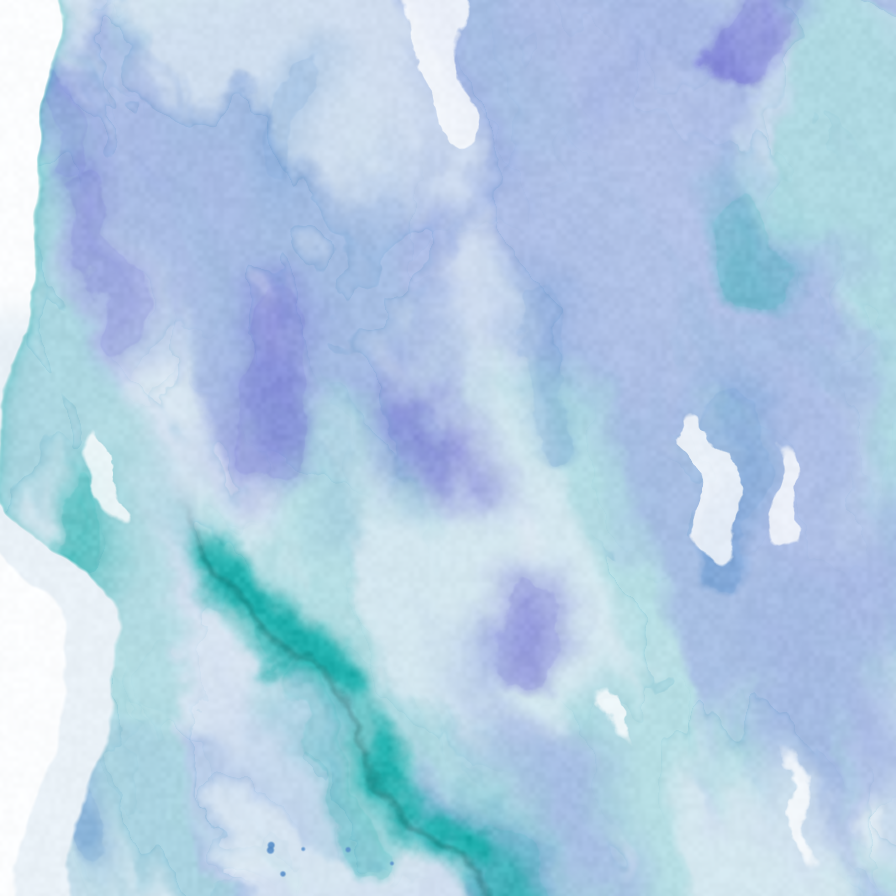
A Shadertoy shader for this background:

```glsl
const vec3 PAPER = vec3(0.985, 0.99, 0.995);
const vec3 MIST = vec3(0.875, 0.92, 0.955);
const vec3 SKY = vec3(0.75, 0.835, 0.92);
const vec3 AQUA = vec3(0.65, 0.85, 0.87);
const vec3 PERIWINKLE = vec3(0.63, 0.70, 0.89);
const vec3 TEAL = vec3(0.10, 0.68, 0.67);
const vec3 VIOLET = vec3(0.42, 0.41, 0.82);
const vec3 BLUE = vec3(0.36, 0.57, 0.80);
const int WASHES = 8;
const int STROKES = 14;
const int DROPS = 6;
const float WASH_STRENGTH = 0.72;
const float RIM_WIDTH = 0.007;
const float GRAIN_SCALE = 170.0;
const float GRAIN = 0.055;

float hash(vec2 p) {
    vec3 q = fract(p.xyx * vec3(0.1031, 0.1030, 0.0973));
    q += dot(q, q.yzx + 33.33);
    return fract((q.x + q.y) * q.z);
}

float noise(vec2 p) {
    vec2 c = floor(p), f = fract(p);
    f = f * f * f * (f * (f * 6.0 - 15.0) + 10.0);
    return mix(mix(hash(c), hash(c + vec2(1, 0)), f.x),
               mix(hash(c + vec2(0, 1)), hash(c + vec2(1, 1)), f.x), f.y);
}

float fbm(vec2 p) {
    float sum = 0.0, amp = 0.5;
    for (int i = 0; i < 5; i++) {
        sum += amp * noise(p);
        p = mat2(1.6, 1.2, -1.2, 1.6) * p + 7.3;
        amp *= 0.5;
    }
    return sum / 0.97;
}

vec2 fbm2(vec2 p) {
    return vec2(fbm(p), fbm(p + 41.7)) - 0.5;
}

float capsule(vec2 p, vec2 a, vec2 b) {
    vec2 pa = p - a, ba = b - a;
    return length(pa - ba * clamp(dot(pa, ba) / dot(ba, ba), 0.0, 1.0));
}

// Pigment collects in a thin rim where a wash dries
float rim(float depth) {
    return smoothstep(0.0, 0.004, depth) * exp(-max(depth, 0.0) / RIM_WIDTH);
}

void mainImage(out vec4 fragColor, in vec2 fragCoord) {
    vec2 p = fragCoord / iResolution.y;
    vec2 ragged = p + 0.10 * fbm2(p * 6.0) + 0.02 * fbm2(p * 30.0);
    float wet = smoothstep(0.3, 0.7, noise(p * 5.0 + 3.1));

    // Broad translucent washes, elongated and leaning down to the right
    vec2 flow = mat2(0.95, -0.3, 0.3, 0.95) * ragged * vec2(1.0, 0.8);
    vec2 stretched = flow * vec2(4.6, 2.8);
    vec3 paint = MIST;
    for (int i = 0; i < WASHES; i++) {
        float k = float(i);
        int kind = i % 4;
        vec3 pigment = kind == 0 ? SKY : kind == 1 ? AQUA : kind == 2 ? PERIWINKLE : MIST;
        float bias = kind == 1 ? 0.22 * (0.4 - p.x) : kind == 2 ? 0.05 - 0.25 * abs(p.x - 0.48) : 0.0;
        float depth = fbm(stretched + k * vec2(17.3, 9.1)) + bias - 0.46;
        float soft = mix(0.05, 0.22, noise(p * 4.0 + k * 5.7));
        paint = mix(paint, pigment, WASH_STRENGTH * smoothstep(0.0, soft, depth));
        float dry = smoothstep(0.45, 0.75, noise(p * 6.0 + k * 8.3));
        paint *= 1.0 - rim(depth) * dry * vec3(0.16, 0.07, 0.04);
    }

    // Short scattered brush marks with one wet end
    for (int i = 0; i < STROKES; i++) {
        float k = float(i);
        vec2 center = fract(k * vec2(0.7549, 0.5698) + 0.3);
        float lean = mix(-0.35, 0.55, hash(vec2(k, 2.0)));
        vec2 along = vec2(lean, -1.0) * mix(0.03, 0.085, hash(vec2(k, 5.0)));
        float width = mix(0.018, 0.038, hash(vec2(k, 8.0)));
        float depth = width - capsule(ragged, center - along, center + along);
        float wetEnd = smoothstep(-0.1, 0.1, dot(p - center, vec2(0.5, 0.9)));
        float soft = mix(0.008, 0.055, max(wetEnd, wet));
        float body = smoothstep(-soft, soft, depth) * mix(0.35, 0.8, hash(vec2(k, 11.0)));
        body *= mix(0.45, 1.15, fbm(p * 9.0 + k));
        vec3 pigment = i % 3 == 0 ? TEAL : i % 3 == 1 ? VIOLET : BLUE;
        paint = mix(paint, pigment, clamp(body + 0.15 * rim(depth), 0.0, 0.9));
    }

    // Soft violet run through the middle
    float run = capsule(ragged, vec2(0.46, 0.56), vec2(0.66, 0.02));
    float runBody = smoothstep(0.09, 0.0, run) * smoothstep(0.25, 0.7, fbm(p * 8.0 + 20.0));
    paint = mix(paint, mix(VIOLET, PERIWINKLE, smoothstep(0.5, 0.25, p.y)), 0.75 * runBody);

    // Curved teal stroke with a darker centre vein
    float curve = 0.225 + 0.32 * pow(max(1.0 - ragged.y / 0.45, 0.0), 1.3);
    float across = (ragged.x - curve) * 0.75;
    float tealDepth = 0.036 - abs(across);
    float tealBody = smoothstep(-0.012, 0.025, tealDepth) * smoothstep(0.47, 0.36, p.y);
    float pool = smoothstep(0.3, 0.65, fbm(p * 11.0 + 50.0));
    paint = mix(paint, TEAL, tealBody * mix(0.4, 0.95, pool));
    paint *= 1.0 - 0.14 * tealBody * smoothstep(0.008, 0.0, abs(across + 0.01));

    // Bare paper beyond the irregular left edge, with a pale second wash
    float shore = 0.045 + 0.09 * (noise(vec2(p.y * 4.0, 6.0)) - 0.5) + 0.05 * smoothstep(0.45, 0.3, p.y);
    float inside = p.x - shore + 0.05 * (fbm(p * 9.0 + 13.0) - 0.5);
    float pale = smoothstep(0.0, 0.006, inside + 0.06) * smoothstep(0.68, 0.62, p.y);
    vec3 margin = mix(PAPER, mix(MIST, PAPER, 0.35), pale);
    paint = mix(margin, paint, smoothstep(0.0, 0.006, inside));
    paint = mix(paint, TEAL, 0.5 * rim(inside) * smoothstep(0.25, 0.5, p.y));

    // Small unpainted slivers
    float gap = noise(flow * vec2(26.0, 9.0) + 70.0) * noise(flow * 7.0 + 31.0);
    paint = mix(paint, PAPER, 0.8 * smoothstep(0.70, 0.74, gap));

    // Spattered drops
    for (int i = 0; i < DROPS; i++) {
        float k = float(i);
        vec2 center = vec2(0.30 + 0.15 * hash(vec2(k, 21.0)), 0.01 + 0.05 * hash(vec2(k, 27.0)));
        float radius = mix(0.002, 0.010, pow(hash(vec2(k, 33.0)), 3.0));
        paint = mix(paint, BLUE, 0.9 * smoothstep(0.0015, -0.0015, length(p - center) - radius));
    }

    // Paper tooth, stronger where pigment settles
    float tooth = 0.6 * noise(p * GRAIN_SCALE) + 0.4 * noise(p * GRAIN_SCALE * 0.47 + 9.0) - 0.5;
    paint += GRAIN * tooth * (0.4 + 1.6 * (1.0 - paint.r));
    fragColor = vec4(clamp(paint, 0.0, 1.0), 1.0);
}
```
